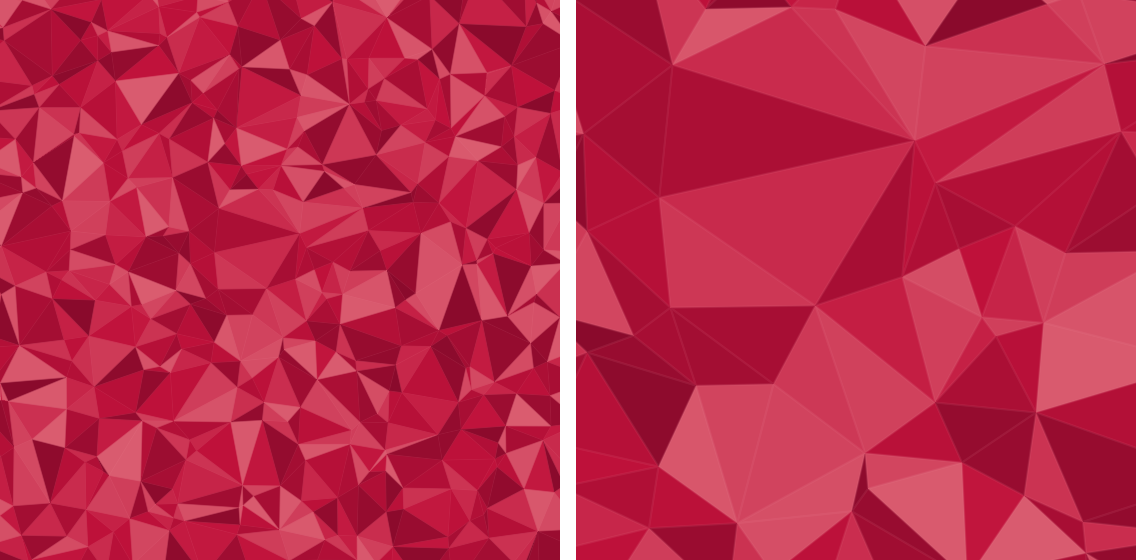
Left: the whole. Right: its middle third, enlarged.
Write a Shadertoy shader that draws this background.

```glsl
const float CELLS = 10.5;          // grid cells across the canvas height
const int PER_CELL = 3;            // random sites in each cell
const int REACH = 2;               // cells searched on each side
const int SIDE = 2 * REACH + 1;
const int SITES = SIDE * SIDE * PER_CELL;
const int MAX_PIVOTS = 32;
const float SITE_STEPS = 1024.0;   // site grid, keeps vertex sums exact
const float SEAM_WIDTH = 0.0013;   // in canvas heights
const float SEAM_STRENGTH = 0.09;
const vec3 DARK = vec3(0.540, 0.040, 0.172);
const vec3 CRIMSON = vec3(0.752, 0.068, 0.230);
const vec3 ROSE = vec3(0.855, 0.365, 0.440);
const vec3 SEAM_COLOR = vec3(0.95, 0.60, 0.66);

float hash(vec2 p) {
    return fract(sin(dot(p, vec2(127.1, 311.7))) * 43758.5453);
}

float cross2(vec2 a, vec2 b) {
    return a.x * b.y - a.y * b.x;
}

vec2 siteInCell(vec2 cell, float index) {
    vec2 seed = cell + index * vec2(37.3, 17.9);
    vec2 jitter = vec2(hash(seed), hash(seed + vec2(71.7, 43.1)));
    return cell + floor(jitter * SITE_STEPS) / SITE_STEPS;
}

// Circumcircle as centre and squared radius
vec3 circumcircle(vec2 a, vec2 b, vec2 c) {
    b -= a;
    c -= a;
    float bb = dot(b, b), cc = dot(c, c);
    vec2 u = vec2(c.y * bb - b.y * cc, b.x * cc - c.x * bb) / (2.0 * cross2(b, c));
    return vec3(a + u, dot(u, u));
}

// Flat tone of a facet, keyed by the sum of its vertices
vec3 facetColor(vec2 vertexSum) {
    float tone = 2.0 * hash(vertexSum + 5.3);
    return tone < 1.0 ? mix(DARK, CRIMSON, tone) : mix(CRIMSON, ROSE, tone - 1.0);
}

// Keep the edge (a, b) if it lies closer to p than the best so far
void nearerEdge(vec2 p, vec2 a, vec2 b, inout vec2 start, inout vec2 end, inout float best) {
    float d = cross2(a - p, b - p) / length(b - a);
    if (d < best) {
        best = d;
        start = a;
        end = b;
    }
}

void mainImage(out vec4 fragColor, in vec2 fragCoord) {
    vec2 p = fragCoord / iResolution.y * CELLS;
    float pixel = CELLS / iResolution.y;

    // Gather the sites around p
    vec2 sites[SITES];
    for (int i = 0; i < SITES; i++) {
        int cell = i / PER_CELL;
        vec2 offset = vec2(cell % SIDE - REACH, cell / SIDE - REACH);
        sites[i] = siteInCell(floor(p) + offset, float(i % PER_CELL));
    }

    // Pivot from a huge triangle to the Delaunay facet holding p
    vec2 a = p + vec2(-20.0, -12.0);
    vec2 b = p + vec2(20.0, -12.0);
    vec2 c = p + vec2(0.0, 24.0);
    for (int n = 0; n < MAX_PIVOTS; n++) {
        vec3 circle = circumcircle(a - p, b - p, c - p);
        float deepest = 1e-4;
        vec2 s = p;
        for (int i = 0; i < SITES; i++) {
            vec2 q = sites[i] - p - circle.xy;
            float depth = circle.z - dot(q, q);
            if (depth > deepest) {
                deepest = depth;
                s = sites[i];
            }
        }
        if (deepest <= 1e-4) break;

        // Swap out the vertex that keeps p inside
        float sideA = cross2(s - p, a - p);
        float sideB = cross2(s - p, b - p);
        float sideC = cross2(s - p, c - p);
        if (sideA >= 0.0 && sideB <= 0.0) c = s;
        else if (sideB >= 0.0 && sideC <= 0.0) a = s;
        else b = s;
    }
    vec3 color = facetColor(a + b + c);

    // Nearest edge of the facet
    vec2 start = a, end = b;
    float edge = 1e3;
    nearerEdge(p, a, b, start, end, edge);
    nearerEdge(p, b, c, start, end, edge);
    nearerEdge(p, c, a, start, end, edge);

    // Smooth into the facet across that edge: its apex sees the widest angle
    if (edge < pixel) {
        float leastCot = 1e6;
        vec2 apex = a + b + c - start - end;
        for (int i = 0; i < SITES; i++) {
            vec2 u = start - sites[i], v = end - sites[i];
            float area = -cross2(u, v);
            if (area > 1e-6 && dot(u, v) < leastCot * area) {
                leastCot = dot(u, v) / area;
                apex = sites[i];
            }
        }
        float coverage = smoothstep(-pixel, pixel, edge);
        color = mix(facetColor(start + end + apex), color, coverage);
    }

    // Faint pale seam
    float halfSeam = 0.5 * SEAM_WIDTH * CELLS;
    float seam = 1.0 - smoothstep(halfSeam - 0.5 * pixel, halfSeam + 0.5 * pixel, edge);
    fragColor = vec4(mix(color, SEAM_COLOR, SEAM_STRENGTH * seam), 1.0);
}
```
